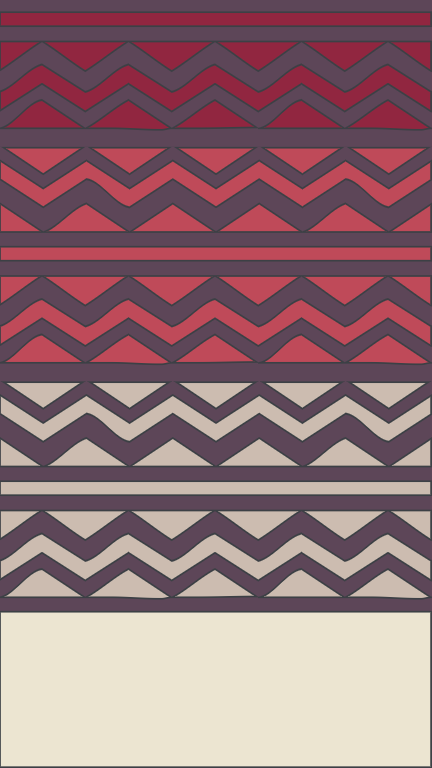
Write a Shadertoy shader that draws this pattern.

```glsl
// Outlined chevron bands in three colour rows over a plain cream field.
// Each row is one repeating tile: a chevron set, a stripe and a second set half
// a step over. Edges are height fields, some with softened, hand-drawn flanks.

// Signed distance to a horizontal band; y runs downwards.
float band(float y, float top, float bottom) {
    return max(top - y, y - bottom);
}

// Two triangle rows around one zigzag. s counts repeats, with a peak at each half.
// The four edges run from top to bottom; soft turns straight flanks into S-curves.
float chevrons(float s, float y, float top, float base, vec4 peak, vec4 valley, vec4 soft) {
    float ramp = 1.0 - abs(2.0 * fract(s) - 1.0);
    vec4 rise = mix(vec4(ramp), vec4(smoothstep(0.0, 1.0, ramp)), soft);
    vec4 edge = mix(valley, peak, rise);
    float slant = 0.835; // turns vertical distance into distance across the slope
    float upper = max(top - y, (y - edge.x) * slant);
    float zigzag = band(y, edge.y, edge.z) * slant;
    float lower = max((edge.w - y) * slant, y - base);
    return min(upper, min(zigzag, lower));
}

// 1 on every third repeat, starting at the given one.
float everyThird(float s, float first) {
    return mod(floor(s) - first + 30.0, 3.0) < 0.5 ? 1.0 : 0.0;
}

// One tile: chevron set, stripe, shifted chevron set.
float tile(float x, float y) {
    float s = x / 86.4 + 0.5;
    float right = step(0.5, fract(s));
    float third = everyThird(s, 1.0);
    float d = chevrons(s, y, 9.7, 94.0,
        vec4(7.2, 22.5, 41.2, 65.5), vec4(36.2, 50.5, 69.3, 94.3),
        vec4(0.0, 0.0, 0.8 * right * third, 0.5 * (1.0 - right) * third));

    d = min(d, band(y, 108.7, 122.7));

    s = (x - 42.0) / 86.5 + 0.5;
    float f = fract(s);
    float left = 1.0 - step(0.5, f);
    float sag = 1.5 * everyThird(s, 1.0) * smoothstep(0.3, 0.85, f) * (1.0 - smoothstep(0.88, 1.0, f));
    sag -= 0.8 * everyThird(s, 2.0) * smoothstep(0.3, 1.0, f);
    return min(d, chevrons(s, y, 138.0, 224.8 + sag,
        vec4(137.7, 161.0, 180.3, 196.5), vec4(167.6, 188.4, 208.0, 225.2),
        vec4(0.1, 0.6 * left, 0.0, left * (0.2 + 0.6 * everyThird(s, 0.0)))));
}

void mainImage(out vec4 fragColor, in vec2 fragCoord) {
    // The canvas is 768 units high.
    float unit = 768.0 / iResolution.y;
    float x = fragCoord.x * unit;
    float y = 768.0 - fragCoord.y * unit;
    float width = iResolution.x * unit;

    // Tiled rows above, plain field below
    float rowPos = (y + 96.5) / 234.5;
    float row = floor(rowPos);
    bool inField = y > 608.0;
    float d = inField ? band(y, 611.7, 767.2) : tile(x, fract(rowPos) * 234.5);
    d = max(d, band(x, 0.0, width - 0.9));

    // Fill colour
    vec3 crimson = vec3(0.57, 0.15, 0.25);
    vec3 rose = vec3(0.75, 0.29, 0.35);
    vec3 beige = vec3(0.80, 0.737, 0.69);
    vec3 cream = vec3(0.925, 0.898, 0.82);
    vec3 fill = inField ? cream : row < 0.5 ? crimson : row < 1.5 ? rose : beige;

    // Plum ground, fill, then outline
    vec3 color = mix(vec3(0.365, 0.275, 0.345), fill, clamp(0.5 - d / unit, 0.0, 1.0));
    float outline = clamp(0.5 - (abs(d) - 0.85) / unit, 0.0, 1.0);
    color = mix(color, vec3(0.235, 0.25, 0.27), outline);
    fragColor = vec4(color, 1.0);
}
```
